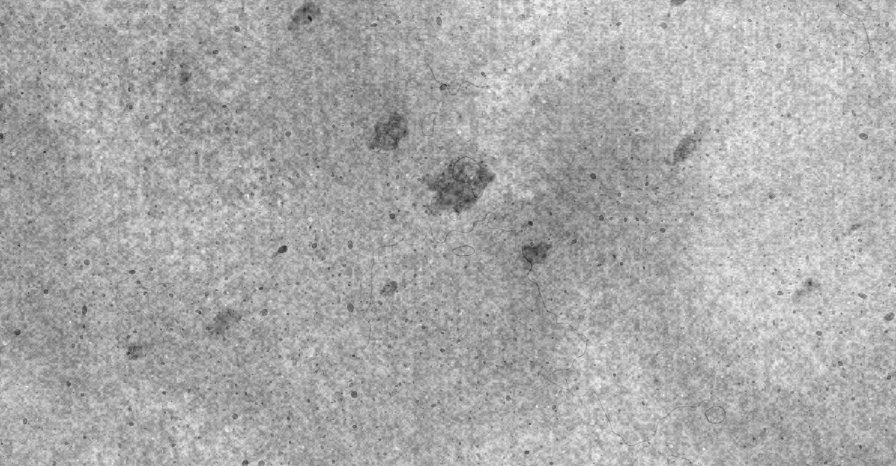
A WebGL 1 fragment shader for this texture:

```glsl
precision highp float;
// Weathered grey concrete: cloudy stains, fine grain, pits, dark blots and hairline cracks.
uniform vec2 u_resolution;

#define BASE_GREY 0.676
#define CLOUD_CONTRAST 0.34
#define STAIN_DEPTH 0.055
#define GRAIN_CONTRAST 0.19
#define CRUST_LIGHT 0.09
#define PIT_DEPTH 0.24
#define FLECK_LIGHT 0.15
#define BLOT_DEPTH 0.27
#define BLOT_DENSITY 0.24
#define CRACK_DEPTH 0.17
#define CRACK_WIDTH 0.0016

float hash(vec2 p) {
  return fract(sin(dot(p, vec2(127.1, 311.7))) * 43758.5453);
}

vec2 hash2(vec2 p) {
  return vec2(hash(p), hash(p + 41.3));
}

float noise(vec2 p) {
  vec2 cell = floor(p), f = fract(p);
  f = f * f * (3.0 - 2.0 * f);
  float low = mix(hash(cell), hash(cell + vec2(1.0, 0.0)), f.x);
  float high = mix(hash(cell + vec2(0.0, 1.0)), hash(cell + 1.0), f.x);
  return mix(low, high, f.y);
}

float fbm(vec2 p) {
  float sum = 0.0, amp = 0.516;
  for (int i = 0; i < 5; i++) {
    sum += amp * noise(p);
    p = mat2(1.6, 1.2, -1.2, 1.6) * p + 17.3;
    amp *= 0.5;
  }
  return sum;
}

// One small irregular spot in some cells of a grid; radii are in cells.
float specks(vec2 p, float cells, float density, float smallest, float largest) {
  vec2 g = p * cells + 0.5 * vec2(noise(p * cells * 0.7), noise(p * cells * 0.7 + 9.0));
  vec2 cell = floor(g);
  vec2 q = fract(g) - 0.28 - 0.44 * hash2(cell + 3.7);
  float size = hash(cell + 8.1);
  float radius = mix(smallest, largest, size * size);
  q *= vec2(1.0, 0.75 + 0.6 * hash(cell + 5.2));
  float soft = 0.6 * cells / u_resolution.y;
  float spot = 1.0 - smoothstep(radius - soft, radius + soft, length(q));
  return spot * step(hash(cell), density);
}

// Ragged patch, longer along a rising diagonal.
float blot(vec2 q, float radius, float ragged) {
  q = mat2(0.8, -0.6, 0.6, 0.8) * q;
  float d = length(q * vec2(0.8, 1.9)) / radius + 3.2 * (ragged - 0.5);
  return 1.0 - smoothstep(0.35, 1.1, d);
}

float scatteredBlots(vec2 p, float ragged) {
  vec2 g = p * 5.0;
  float sum = 0.0;
  for (int y = -1; y <= 1; y++) {
    for (int x = -1; x <= 1; x++) {
      vec2 cell = floor(g) + vec2(float(x), float(y));
      vec2 centre = (cell + hash2(cell + 2.9)) / 5.0;
      float radius = mix(0.014, 0.042, hash(cell + 6.6));
      sum = max(sum, blot(p - centre, radius, ragged) * step(hash(cell + 1.4), BLOT_DENSITY));
    }
  }
  return sum;
}

float crackField(vec2 p) {
  return noise(p * 3.0) + 0.3 * noise(p * 11.0 + 5.0) + 0.1 * noise(p * 37.0);
}

// Level line of a jagged field, kept at an even width by its slope.
float cracks(vec2 p) {
  vec2 e = vec2(0.004, 0.0);
  float f = crackField(p);
  vec2 slope = vec2(crackField(p + e.xy), crackField(p + e.yx)) - f;
  float d = abs(f - 0.7) * e.x / max(length(slope), 0.002);
  float line = 1.0 - smoothstep(0.3 * CRACK_WIDTH, CRACK_WIDTH + 0.4 / u_resolution.y, d);
  return line * smoothstep(0.56, 0.7, noise(p * 3.1 + 23.0)) * (0.4 + 0.6 * noise(p * 25.0));
}

void main() {
  vec2 p = gl_FragCoord.xy / u_resolution.y;
  vec2 middle = vec2(0.5 * u_resolution.x / u_resolution.y, 0.5);

  // Broad stains with mottled edges
  vec2 warp = vec2(fbm(p * 3.0 + 4.0), fbm(p * 3.0 + 31.0)) - 0.5;
  float cloud = fbm(p * 2.3 + warp * 0.9 + 12.0);
  vec2 fromMiddle = (p - middle - vec2(0.08, 0.0) + 0.5 * warp) * vec2(1.0, 0.8);
  float grey = BASE_GREY + CLOUD_CONTRAST * (cloud - 0.5);
  grey -= STAIN_DEPTH * exp(-7.0 * dot(fromMiddle, fromMiddle));

  // Pale crust and sandy grain
  float crust = smoothstep(0.5, 0.66, fbm(p * 4.5 + warp + 50.0));
  grey += CRUST_LIGHT * crust * smoothstep(0.35, 0.7, noise(p * 85.0));
  grey += GRAIN_CONTRAST * (noise(p * 165.0) - 0.5 + 0.75 * (noise(p * 310.0 + 7.0) - 0.5));
  grey += 0.5 * GRAIN_CONTRAST * (noise(p * 60.0 + 3.0) - 0.5);

  // Pits and light flecks
  float pitted = smoothstep(0.3, 0.7, fbm(p * 3.5 + 70.0));
  float pits = 0.75 * specks(p, 52.0, 0.1 + 0.35 * pitted, 0.06, 0.22);
  pits = max(pits, specks(p + 3.3, 21.0, 0.05 + 0.22 * pitted, 0.05, 0.16));
  grey -= PIT_DEPTH * pits;
  grey += FLECK_LIGHT * specks(p + 7.7, 44.0, 0.14, 0.05, 0.2);

  // Dark blots, the largest near the middle with a pale lower rim
  float ragged = fbm(p * 26.0 + 90.0);
  vec2 fromBlot = p - middle - vec2(0.0, 0.09);
  float mainBlot = blot(fromBlot, 0.075, ragged);
  float rim = blot(fromBlot - vec2(0.035, -0.035), 0.085, ragged) * (1.0 - mainBlot);
  float blots = max(mainBlot, scatteredBlots(p, ragged));
  grey += CRUST_LIGHT * rim;
  grey -= BLOT_DEPTH * blots * (0.35 + 0.75 * noise(p * 95.0 + 2.0));

  grey -= CRACK_DEPTH * cracks(p);
  gl_FragColor = vec4(vec3(clamp(grey, 0.14, 0.93)), 1.0);
}
```
